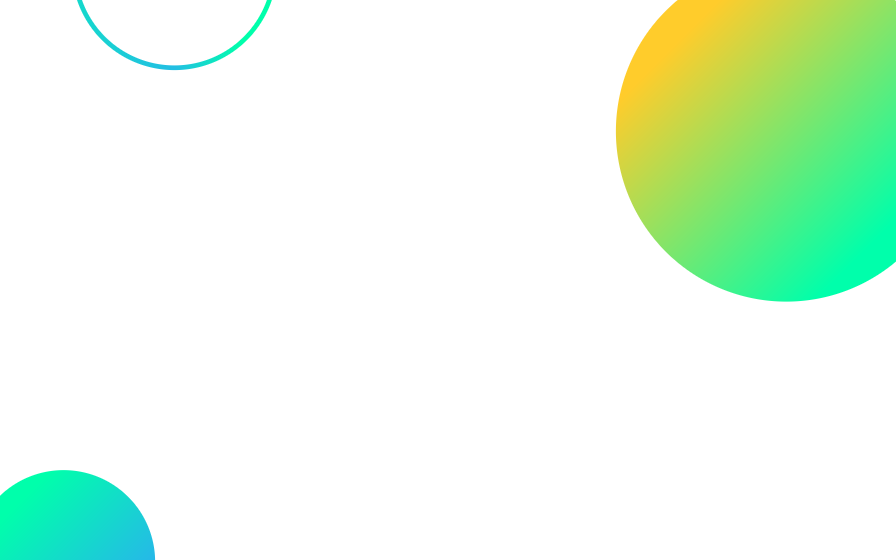
Give the GLSL for this background, as a Shadertoy shader.

```glsl
const vec3 YELLOW = vec3(1.0, 0.80, 0.17);
const vec3 GREEN = vec3(0.0, 1.0, 0.67);
const vec3 BLUE = vec3(0.16, 0.70, 0.93);

// Coverage of a shape from its signed distance, softened over one pixel
float coverage(float dist) {
    return clamp(0.5 - dist * iResolution.y, 0.0, 1.0);
}

// Position along a falling diagonal: 0 at upper left, 1 at lower right
float diagonal(vec2 offset, float reach) {
    return clamp(0.5 + dot(offset, vec2(0.7071, -0.7071)) / (2.0 * reach), 0.0, 1.0);
}

void mainImage(out vec4 fragColor, in vec2 fragCoord) {
    vec2 p = fragCoord / iResolution.y;
    p.x *= 1.6 * iResolution.y / iResolution.x;
    vec3 color = vec3(1.0);

    // Large disc at the upper right
    vec2 offset = p - vec2(1.404, 0.7656);
    vec3 fill = mix(YELLOW, GREEN, diagonal(offset, 0.25));
    color = mix(color, fill, coverage(length(offset) - 0.3042));

    // Small disc at the lower left
    offset = p - vec2(0.1135, -0.003);
    fill = mix(GREEN, BLUE, diagonal(offset, 0.133));
    color = mix(color, fill, coverage(length(offset) - 0.1635));

    // Thin ring at the top edge, bluest at its lowest point
    offset = p - vec2(0.3115, 1.0583);
    float blueness = 0.85 - max(7.1 * offset.x, -2.0 * offset.x);
    fill = mix(GREEN, BLUE, clamp(blueness, 0.0, 1.0));
    color = mix(color, fill, coverage(abs(length(offset) - 0.1793) - 0.0042));

    fragColor = vec4(color, 1.0);
}
```
